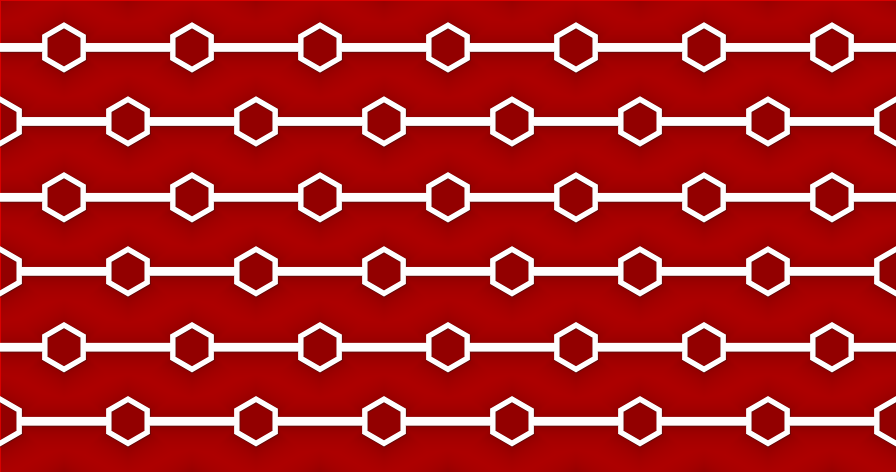
Reproduce this pattern procedurally as a Shadertoy shader.

```glsl
// White hexagon rings strung on horizontal bars over red, alternate rows shifted half a column.
// Each row is folded with fract into one cell; distance functions give the crisp shapes,
// a thin dark contour and a wide soft shadow. Lengths are in canvas heights.

const float COLUMNS = 7.0;          // repeats across the width
const float ROW_PITCH = 0.1588;
const float FIRST_ROW = 0.1075;     // height of the lowest bar
const float ODD_ROW_DROP = 0.0019;  // slight unevenness between paired rows
const float HEX_APOTHEM = 0.0406;   // to the middle of the ring stroke
const float RING_HALF = 0.0057;
const float BAR_HALF = 0.0093;

const vec3 RED = vec3(0.695, 0.0, 0.0);
const vec3 SHADOW_RED = vec3(0.575, 0.0, 0.0);
const vec3 CONTOUR = vec3(0.30, 0.06, 0.06);
const vec3 WHITE = vec3(0.995);
const vec3 RIM_RED = vec3(0.85, 0.0, 0.0);

const float SHADOW_REACH = 0.030;
const vec2 SHADOW_SHIFT = vec2(0.0, 0.004);
const vec2 CONTOUR_SHIFT = vec2(0.0008, 0.0012);
const float CONTOUR_WIDTH = 0.0010;
const float CONTOUR_STRENGTH = 0.65;
const float RIM_WIDTH = 0.0022;

// Signed distance to a pointy-top hexagon, keeping sharp corners outside
float hexagon(vec2 p, float apothem) {
    p = abs(p);
    return max(p.x, dot(p, vec2(0.5, 0.8660254))) - apothem;
}

// x: distance to the outlined chain, y: distance to it with filled hexagons
vec2 chainDistances(vec2 p, float columnPitch) {
    vec2 nearest = vec2(1e3);
    float baseRow = floor((p.y - FIRST_ROW) / ROW_PITCH + 0.5);
    for (int i = -1; i <= 1; i++) {
        float row = baseRow + float(i);
        float odd = mod(row, 2.0);
        float column = p.x / columnPitch + 0.5 * odd;
        vec2 cell = vec2((fract(column + 0.5) - 0.5) * columnPitch,
                         p.y - FIRST_ROW - row * ROW_PITCH + odd * ODD_ROW_DROP);
        float hex = hexagon(cell, HEX_APOTHEM);
        float ring = abs(hex) - RING_HALF;
        float bar = max(abs(cell.y) - BAR_HALF, -hex);
        nearest = min(nearest, vec2(min(ring, bar), min(hex - RING_HALF, bar)));
    }
    return nearest;
}

// Antialiased coverage of a shape with signed distance d
float coverage(float d, float pixel) {
    return 1.0 - smoothstep(-0.6 * pixel, 0.6 * pixel, d);
}

void mainImage(out vec4 fragColor, in vec2 fragCoord) {
    float pixel = 1.0 / iResolution.y;
    vec2 p = fragCoord * pixel;
    float width = iResolution.x * pixel;
    float columnPitch = width / COLUMNS;

    // Red ground with a broad shadow falling just below each chain
    float shadowDistance = chainDistances(p + SHADOW_SHIFT, columnPitch).y;
    float shadow = exp(-max(shadowDistance, 0.0) / SHADOW_REACH);
    vec3 color = mix(RED, SHADOW_RED, shadow);

    // Bright hairline along the left and top borders
    float rim = min(p.x, 1.0 - p.y) - RIM_WIDTH;
    color = mix(color, RIM_RED, coverage(rim, pixel));

    // Thin dark contour, then the white chain
    float contour = chainDistances(p + CONTOUR_SHIFT * vec2(-1.0, 1.0), columnPitch).x - CONTOUR_WIDTH;
    color = mix(color, CONTOUR, CONTOUR_STRENGTH * coverage(contour, pixel));
    float chain = chainDistances(p, columnPitch).x;
    color = mix(color, WHITE, coverage(chain, pixel));

    fragColor = vec4(color, 1.0);
}
```
